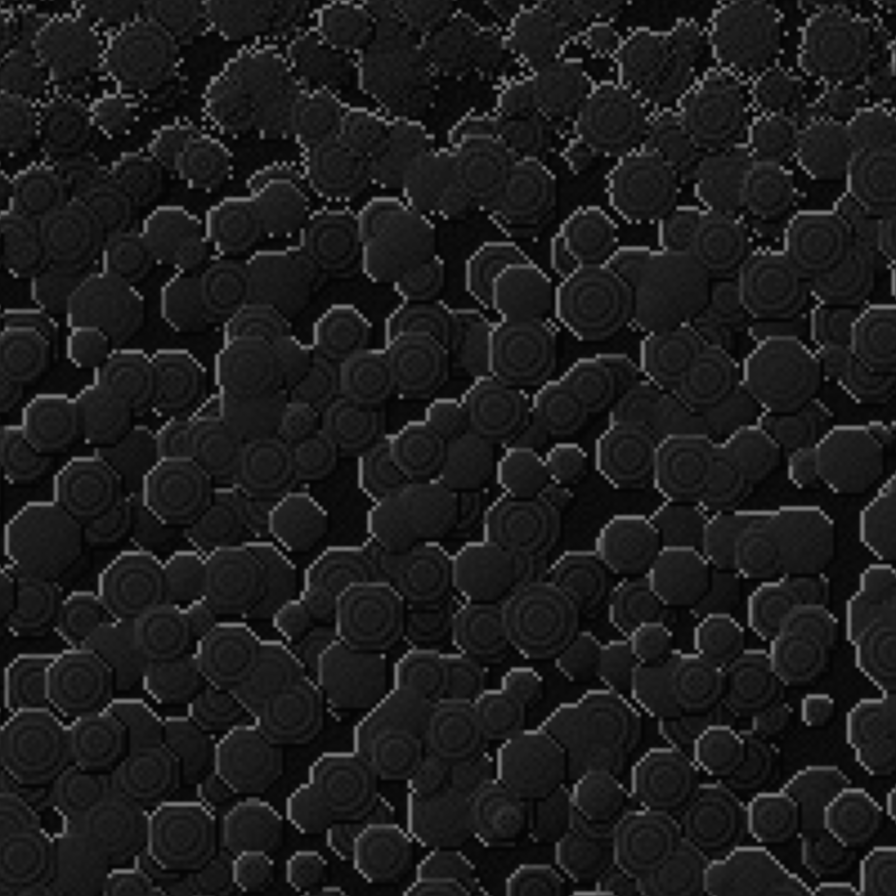
This texture is drawn by a WebGL 2 fragment shader. Its source:

```glsl
#version 300 es
precision highp float;

#define GRAIN 200.0       // relief samples across the canvas
#define BUMPS 18.0        // bump cells across the canvas
#define MIN_RADIUS 0.017
#define MAX_RADIUS 0.042
#define DOME 0.13         // rise towards the centre of a bump
#define RIPPLE 0.028      // height of the concentric rings
#define RING_RATE 2.4     // ring phase per sample
#define GRIT 0.022        // fine noise on every surface
#define GAIN 0.62         // strength of the relief light
#define GROUND_TONE 0.045
#define TOP_TONE 0.105
#define PEAK_TONE 0.48

uniform vec2 u_resolution;
out vec4 fragColor;

vec3 hash3(vec2 p) {
    vec3 q = fract(p.xyx * vec3(0.1031, 0.1030, 0.0973));
    q += dot(q, q.yxz + 33.33);
    return fract((q.xxy + q.yzz) * q.zyx);
}

// Square with chamfered corners, measured from its centre
float octagon(vec2 p) {
    p = abs(p);
    return max(max(p.x, p.y), 0.7 * (p.x + p.y));
}

// Tallest of the overlapping bumps at one relief sample
float heightAt(vec2 site) {
    vec2 pos = (site + 0.5) / GRAIN;
    vec2 home = floor(pos * BUMPS);
    vec3 grit = hash3(site + 71.0);
    float frayed = smoothstep(0.68, 0.95, pos.y);
    float fray = frayed * 0.011 * (grit.y - 0.5);
    float height = 0.0;
    for (int y = -1; y <= 1; y++) {
        for (int x = -1; x <= 1; x++) {
            vec2 cell = home + vec2(x, y);
            vec3 place = hash3(cell + 13.0);
            vec3 kind = hash3(cell + 157.0);
            vec2 centre = floor((cell + place.xy) / BUMPS * GRAIN);
            vec2 offset = site - centre;
            float radius = mix(MIN_RADIUS, MAX_RADIUS, sqrt(kind.x));
            float d = (octagon(offset) / GRAIN + fray) / radius;
            if (d < 1.0) {
                float level = mix(0.3, 0.9, place.z);
                float rings = cos(length(offset) * RING_RATE);
                float ringed = smoothstep(0.1, 0.5, kind.y) * smoothstep(0.1, 0.4, d);
                float bump = level + DOME * (1.0 - d * d) + RIPPLE * ringed * rings;
                height = max(height, bump);
            }
        }
    }
    return height + GRIT * (grit.x - 0.5) * (1.0 + frayed);
}

// Light falls from the upper left
float shadeAt(vec2 site) {
    float here = heightAt(site);
    float left = heightAt(site + vec2(-1.0, 0.0));
    float above = heightAt(site + vec2(0.0, 1.0));
    float slope = 2.0 * here - left - above;
    float tone = mix(GROUND_TONE, TOP_TONE, smoothstep(0.0, 0.8, here));
    float dimming = mix(1.0, 0.7, smoothstep(0.7, 1.0, site.y / GRAIN));
    return clamp(tone + GAIN * dimming * slope, 0.02, PEAK_TONE);
}

void main() {
    vec2 uv = gl_FragCoord.xy / min(u_resolution.x, u_resolution.y);

    // Blend the four nearest samples for soft edges
    vec2 grid = uv * GRAIN - 0.5;
    vec2 site = floor(grid);
    vec2 blend = smoothstep(0.0, 1.0, grid - site);
    float lower = mix(shadeAt(site), shadeAt(site + vec2(1.0, 0.0)), blend.x);
    float upper = mix(shadeAt(site + vec2(0.0, 1.0)), shadeAt(site + 1.0), blend.x);
    fragColor = vec4(vec3(mix(lower, upper, blend.y)), 1.0);
}
```
